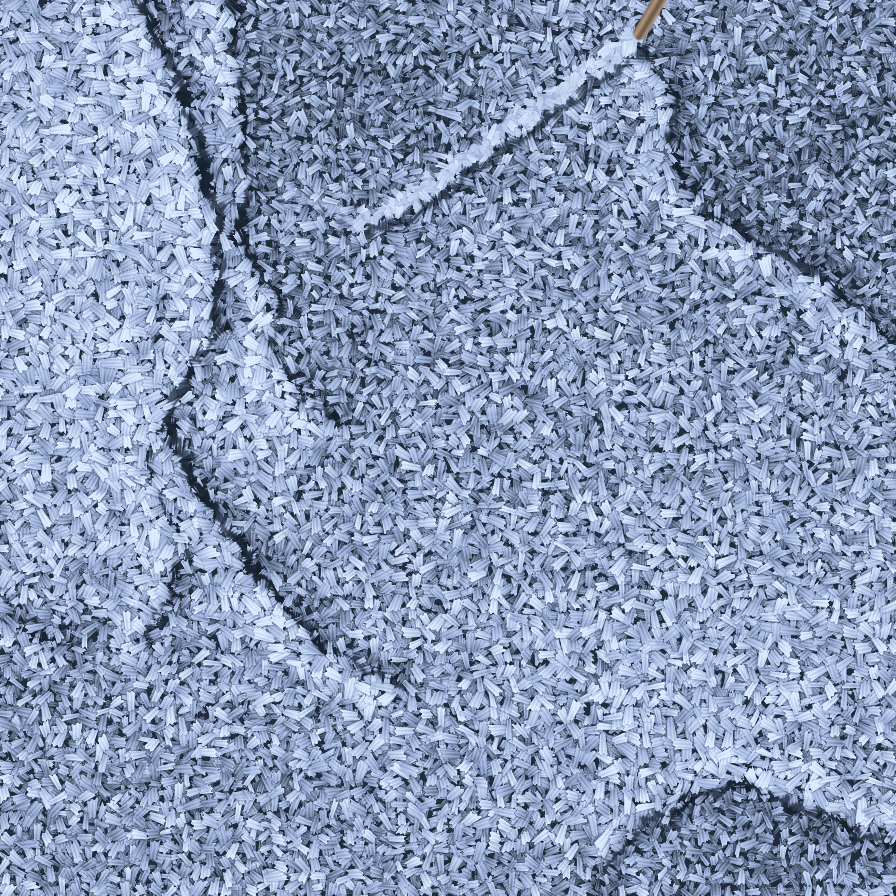
Write a WebGL 1 fragment shader that draws this texture.

```glsl
precision highp float;
uniform vec2 u_resolution;

float hash(vec2 p, float seed) {
  return fract(sin(dot(p, vec2(127.1, 311.7)) + seed * 74.7) * 43758.5);
}

vec2 rotate(vec2 p, float angle) {
  float c = cos(angle), s = sin(angle);
  return vec2(c * p.x + s * p.y, c * p.y - s * p.x);
}

float segment(vec2 p, vec2 a, vec2 b) {
  vec2 ab = b - a;
  return length(p - a - ab * clamp(dot(p - a, ab) / dot(ab, ab), 0.0, 1.0));
}

float polyline(vec2 p, vec2 a, vec2 b, vec2 c, vec2 d) {
  return min(segment(p, a, b), min(segment(p, b, c), segment(p, c, d)));
}

float glow(vec2 p, vec2 center, vec2 radius) {
  vec2 q = (p - center) / radius;
  return exp(-dot(q, q));
}

// Layered sines that roughen long edges
vec2 ripple(vec2 p) {
  return sin(p.yx * 95.0 + 2.0 * sin(p * 61.0)) * 0.0035
       + sin(p.yx * 270.0 + 3.0 * sin(p * 143.0)) * 0.0025;
}

// Fissures between plates: the wide main one, then thinner branches
float plateCracks(vec2 p) {
  float d = polyline(p, vec2(0.156, 1.0), vec2(0.208, 0.883), vec2(0.245, 0.753), vec2(0.241, 0.635));
  d = min(d, polyline(p, vec2(0.241, 0.635), vec2(0.183, 0.533), vec2(0.234, 0.434), vec2(0.293, 0.355)));
  d = min(d, segment(p, vec2(0.277, 0.79), vec2(0.267, 0.733))) - 0.003;
  d = min(d, polyline(p, vec2(0.183, 0.533), vec2(0.165, 0.486), vec2(0.208, 0.385), vec2(0.165, 0.285)));
  d = min(d, polyline(p, vec2(0.258, 1.0), vec2(0.277, 0.79), vec2(0.267, 0.733), vec2(0.314, 0.67)));
  d = min(d, polyline(p, vec2(0.314, 0.67), vec2(0.306, 0.61), vec2(0.335, 0.56), vec2(0.37, 0.535)));
  d = min(d, polyline(p, vec2(0.293, 0.355), vec2(0.352, 0.284), vec2(0.39, 0.262), vec2(0.449, 0.232)));
  d = min(d, polyline(p, vec2(0.723, 0.948), vec2(0.755, 0.883), vec2(0.749, 0.83), vec2(0.788, 0.766)));
  d = min(d, polyline(p, vec2(0.788, 0.766), vec2(0.846, 0.729), vec2(0.911, 0.7), vec2(1.0, 0.616)));
  return min(d, segment(p, vec2(0.0, 0.31), vec2(0.075, 0.275)) + 0.002);
}

float lowerCrack(vec2 p) {
  float d = polyline(p, vec2(0.677, 0.03), vec2(0.71, 0.073), vec2(0.781, 0.115), vec2(0.833, 0.125));
  return min(d, segment(p, vec2(0.833, 0.125), vec2(1.0, 0.056))) - 0.001;
}

float twig(vec2 p) {
  return polyline(p, vec2(0.404, 0.753), vec2(0.455, 0.775), vec2(0.56, 0.852), vec2(0.71, 0.958));
}

// One layer of randomly turned, striped ice blades over a shade
float frostLayer(float shade, vec2 p, float cells, float size, float tone, float seed) {
  vec2 g = p * cells;
  float soft = 0.7 * cells / u_resolution.x;
  for (int j = -1; j <= 1; j++) {
    for (int i = -1; i <= 1; i++) {
      vec2 cell = floor(g) + vec2(float(i), float(j));
      float r = hash(cell, seed + 1.0), s = hash(cell, seed + 2.0);
      vec2 center = cell + 0.15 + 0.7 * vec2(hash(cell, seed + 3.0), hash(cell, seed + 4.0));
      vec2 q = rotate(g - center, 6.2832 * hash(cell, seed + 5.0));
      vec2 extent = size * vec2(mix(0.38, 0.78, r), mix(0.17, 0.38, s));
      float slant = q.x + q.y * (s - 0.5) + 0.07 * sin(q.y * 17.0 + r * 20.0);
      float d = max(abs(slant) - extent.x, abs(q.y) - extent.y * (1.0 + 0.35 * q.x));
      shade *= 1.0 - 0.3 * (1.0 - smoothstep(0.0, 0.2, d));
      float face = tone + 0.46 * (hash(cell, seed + 6.0) - 0.5) + 0.13 * q.x / extent.x;
      face += 0.09 * sin(q.y * 24.0 + r * 6.0) + 0.14 * smoothstep(-0.1, 0.0, d);
      shade = mix(shade, face, 0.9 * (1.0 - smoothstep(-soft, soft, d)));
    }
  }
  return shade;
}

vec3 frostColor(float t) {
  vec3 deep = mix(vec3(0.08, 0.12, 0.17), vec3(0.62, 0.70, 0.86), clamp(t / 0.62, 0.0, 1.0));
  return mix(deep, vec3(0.86, 0.92, 1.0), clamp((t - 0.62) / 0.38, 0.0, 1.0));
}

void main() {
  vec2 p = gl_FragCoord.xy / u_resolution;
  vec2 w = p + ripple(p);
  // Broad light and shade of the plates
  float tone = 0.67 + 0.15 * glow(p, vec2(0.1, 0.74), vec2(0.13, 0.38));
  tone += 0.08 * glow(p, vec2(0.78, 0.26), vec2(0.33, 0.18)) + 0.09 * glow(p, vec2(0.28, 0.54), vec2(0.05, 0.13));
  tone -= 0.13 * glow(p, vec2(0.42, 0.89), vec2(0.17, 0.13)) + 0.14 * glow(p, vec2(0.92, 0.83), vec2(0.18, 0.16));
  tone -= 0.14 * glow(p, vec2(0.85, 0.03), vec2(0.15, 0.07)) + 0.1 * glow(p, vec2(0.06, 0.25), vec2(0.1, 0.06));
  tone -= 0.07 * glow(p, vec2(0.38, 0.62), vec2(0.06, 0.12));
  // Pale rims on the raised side of each fissure, shade on the other
  vec2 side = vec2(0.022, 0.013);
  float rim = min(plateCracks(w + side), lowerCrack(w - vec2(0.0, 0.022)));
  tone += 0.18 * (1.0 - smoothstep(0.003, 0.03, rim));
  tone -= 0.12 * (1.0 - smoothstep(0.0, 0.025, min(plateCracks(w - side * 0.7), lowerCrack(w + side.yx * 0.7))));
  // Overlapping crystals, from fine to coarse
  float size = clamp(0.96 + (tone - 0.67) * 1.4, 0.72, 1.12);
  float shade = frostLayer(0.06, p, 104.0, 1.0, tone - 0.18, 10.0);
  shade = frostLayer(shade, p, 84.0, size, tone - 0.04, 20.0);
  shade = frostLayer(shade, p, 66.0, size * 0.95, tone + 0.06, 30.0);
  // Dark fissures broken by bright crystals
  float crack = min(plateCracks(w), lowerCrack(w));
  float patches = 0.8 + 0.2 * sin(p.x * 70.0 + 2.0 * sin(p.y * 53.0));
  float cover = crack + 0.009 * (shade - 0.45);
  shade *= 1.0 - 0.25 * exp(-max(crack, 0.0) / 0.01);
  shade *= 1.0 - 0.95 * patches * (1.0 - smoothstep(0.002, 0.0065, cover));
  // Frosted twig, its shadow and thin tail
  shade *= 1.0 - 0.65 * (1.0 - smoothstep(0.002, 0.011, twig(w + vec2(-0.009, 0.014)) + 0.008 * (shade - 0.4)));
  float needles = 0.003 * sin(dot(p, vec2(310.0, 90.0)) + 2.0 * sin(p.y * 170.0)) - 0.006 * (shade - 0.5);
  float frost = 1.0 - smoothstep(0.008, 0.011, twig(w) + needles);
  float tail = 1.0 - smoothstep(0.003, 0.008, segment(w, vec2(0.325, 0.785), vec2(0.404, 0.753)));
  shade = mix(shade, 0.6 + 0.42 * shade, max(frost, 0.6 * tail));
  // Bare wooden tip
  float wood = 1.0 - smoothstep(0.006, 0.009, segment(p, vec2(0.714, 0.963), vec2(0.742, 1.01)));
  vec3 bark = vec3(0.64, 0.54, 0.45) * (0.85 + 0.2 * sin(dot(p, vec2(520.0, -310.0))));
  gl_FragColor = vec4(mix(frostColor(shade), bark, wood), 1.0);
}
```
